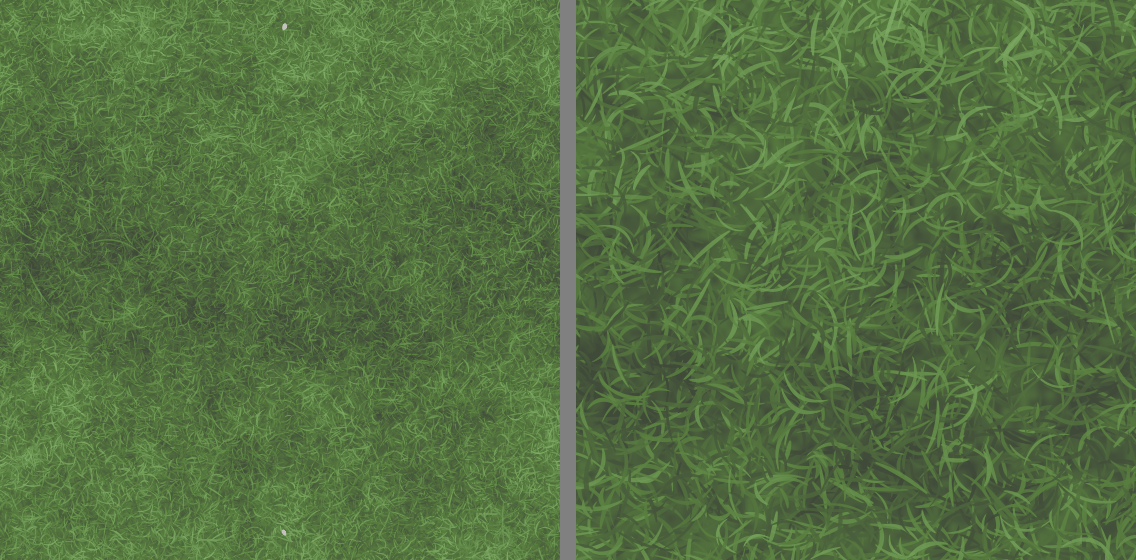
Left, the full canvas; right, a detail of the centre.
Reproduce this texture procedurally as a WebGL 2 fragment shader.

```glsl
#version 300 es
precision highp float;
uniform vec2 u_resolution;
out vec4 fragColor;

const float TAU = 6.2831853;

vec4 hash4(vec3 p) {
    vec4 q = fract(p.xyzx * vec4(0.1031, 0.1030, 0.0973, 0.1099));
    q += dot(q, q.wzxy + 33.33);
    return fract((q.xxyz + q.yzzw) * q.zywx);
}

// Value noise that wraps after a whole number of cells
float tiledNoise(vec2 uv, float cells) {
    vec2 p = uv * cells, id = floor(p), f = fract(p);
    f = f * f * (3.0 - 2.0 * f);
    float a = hash4(vec3(mod(id, cells), cells)).x;
    float b = hash4(vec3(mod(id + vec2(1, 0), cells), cells)).x;
    float c = hash4(vec3(mod(id + vec2(0, 1), cells), cells)).x;
    float d = hash4(vec3(mod(id + 1.0, cells), cells)).x;
    return mix(mix(a, b, f.x), mix(c, d, f.x), f.y);
}

// Coverage of a curved, tapered blade centred on the origin
float blade(vec2 p, float angle, float halfLength, float halfWidth, float bend, float pixel) {
    float c = cos(angle), s = sin(angle);
    vec2 q = vec2(c * p.x + s * p.y, c * p.y - s * p.x);
    float along = q.x / halfLength;
    float dist = abs(q.y - bend * halfLength * (along * along - 0.4));
    float width = halfWidth * (1.0 - 0.6 * along * along);
    float ends = clamp((halfLength - abs(q.x)) / (2.0 * pixel) + 0.5, 0.0, 1.0);
    return clamp((width - dist) / pixel + 0.5, 0.0, 1.0) * ends;
}

// Broad light and dark areas of the lawn
float lawnPatches(vec2 uv) {
    float bands = 0.09 * cos(TAU * uv.y) + 0.06 * cos(TAU * uv.x) * sin(TAU * uv.y);
    float clumps = 0.16 * (tiledNoise(uv, 7.0) - 0.5) + 0.16 * (tiledNoise(uv, 16.0) - 0.5);
    return bands + clumps + 0.18 * (tiledNoise(uv, 38.0) - 0.5);
}

vec3 grassColor(float tone) {
    vec3 shadow = vec3(0.25, 0.29, 0.225);
    vec3 green = vec3(0.345, 0.49, 0.247);
    vec3 light = vec3(0.50, 0.68, 0.40);
    return tone < 0.5 ? mix(shadow, green, tone * 2.0) : mix(green, light, tone * 2.0 - 1.0);
}

void main() {
    vec2 uv = gl_FragCoord.xy / u_resolution;
    float pixel = 1.0 / min(u_resolution.x, u_resolution.y);
    float patches = lawnPatches(uv);
    float tone = 0.16 + 0.28 * tiledNoise(uv, 190.0) + patches;

    // Short blades, stacked from the dark undergrowth to the lit tips
    const float CELLS = 44.0;
    for (int layer = 0; layer < 13; layer++) {
        float depth = float(layer) / 12.0;
        vec2 p = uv * CELLS + hash4(vec3(layer, 7, 3)).xy;
        vec2 id = floor(p);
        for (int k = 0; k < 9; k++) {
            vec2 cell = id + vec2(k % 3 - 1, k / 3 - 1);
            vec3 key = vec3(mod(cell, CELLS), float(layer) + 60.0);
            vec4 r = hash4(key), v = hash4(key + 91.0);
            vec2 offset = (p - cell - r.xy) / CELLS;
            float cover = blade(offset, r.z * TAU, mix(0.006, 0.018, r.w),
                                mix(0.0007, 0.0015, v.x), v.y - 0.5, pixel);
            float shade = 0.06 + 0.74 * v.z + 0.14 * depth + patches;
            tone = mix(tone, shade, cover * 0.85);
        }
    }

    // Long pale strands, mirrored about the middle lines
    vec2 fold = abs(uv - 0.5);
    for (int i = 0; i < 14; i++) {
        vec4 r = hash4(vec3(i, 21, 5)), v = hash4(vec3(i, 48, 9));
        vec2 p = i % 2 == 0 ? vec2(uv.x, fold.y) - r.xy * vec2(1.0, 0.5)
                            : vec2(fold.x, uv.y) - vec2(0.42 + 0.08 * r.x, r.y);
        float cover = blade(p, r.z * TAU, mix(0.02, 0.05, r.w), 0.0014, 0.7 * (v.x - 0.5), pixel);
        tone = mix(tone, 0.72 + 0.2 * v.y, cover * 0.7);
    }
    vec3 color = grassColor(clamp(tone, 0.0, 1.0));

    // Pale flecks near the top and bottom edges
    vec2 q = vec2(uv.x - 0.508, fold.y - 0.452);
    q.x -= 0.3 * q.y;
    float fleck = length(q * vec2(1.6, 1.0)) - 0.008 + 0.004 * tiledNoise(uv, 160.0);
    color = mix(color, vec3(0.77, 0.76, 0.74), clamp(0.5 - fleck / pixel, 0.0, 1.0));

    fragColor = vec4(color, 1.0);
}
```
